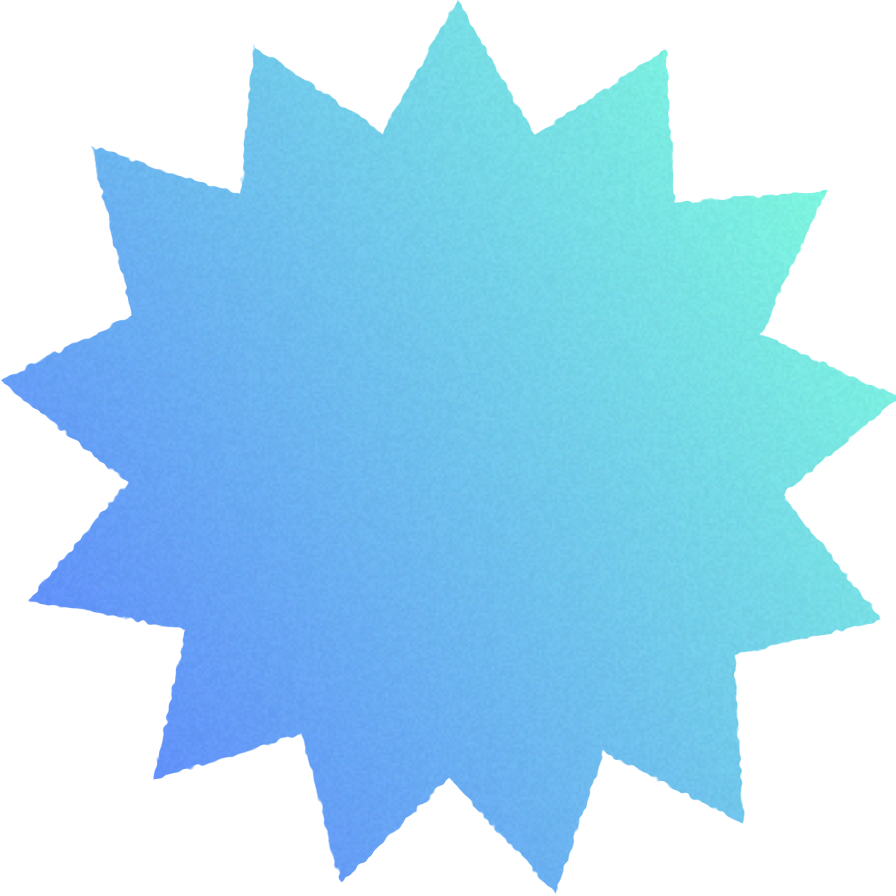
This background is drawn by a Shadertoy shader. Its source:

```glsl
// A spiky thirteen-pointed badge on white with a diagonal blue-to-aqua gradient.
// The outline is a polygon distance; smooth bumps bend its tips and notches so
// it looks hand cut. Value noise adds fine grain and a slightly ragged edge.

const float TAU = 6.2831853;
const int POINTS = 13;
const vec2 CENTER = vec2(0.5065, 0.4909);
const float TIP_RADIUS = 0.509;
const float NOTCH_RADIUS = 0.3695;
const float FIRST_ANGLE = 89.3;           // degrees, then clockwise

const vec3 PAPER = vec3(1.0);
const vec3 BLUE = vec3(0.38, 0.56, 0.98);
const vec3 AQUA = vec3(0.49, 0.96, 0.875);
const vec2 GRADIENT_DIR = vec2(0.83, 0.56);

const float GRAIN_CELLS = 340.0;
const float GRAIN_AMOUNT = 0.055;
const float EDGE_CELLS = 150.0;
const float EDGE_ROUGHNESS = 0.0045;

float hash(vec2 p) {
    vec3 q = fract(vec3(p.xyx) * 0.1031);
    q += dot(q, q.yzx + 33.33);
    return fract((q.x + q.y) * q.z);
}

float valueNoise(vec2 p) {
    vec2 cell = floor(p);
    vec2 f = fract(p);
    f = f * f * (3.0 - 2.0 * f);
    float low = mix(hash(cell), hash(cell + vec2(1.0, 0.0)), f.x);
    float high = mix(hash(cell + vec2(0.0, 1.0)), hash(cell + vec2(1.0)), f.x);
    return mix(low, high, f.y);
}

float bump(float s, float middle, float width) {
    float d = (s - middle) / width;
    return exp(-d * d);
}

// Even indices are tips, odd ones notches; s counts whole points clockwise.
vec2 starVertex(int index) {
    int k = index % (2 * POINTS);
    float s = 0.5 * float(k);
    float radius = (k % 2 == 0) ? TIP_RADIUS : NOTCH_RADIUS;
    radius += 0.006 * bump(s, 1.4, 0.5) - 0.008 * bump(s, 3.0, 0.3)
            + 0.0176 * bump(s, 4.75, 0.6) - 0.0169 * bump(s, 7.6, 1.7)
            + 0.0273 * bump(s, 10.75, 0.65);
    float bend = 1.6 * bump(s, 2.3, 1.6) - 2.7 * bump(s, 5.0, 0.3)
               - 1.9 * bump(s, 10.3, 2.2) - 3.5 * bump(s, 11.0, 0.3);
    float angle = radians(FIRST_ANGLE + bend) - TAU * s / float(POINTS);
    return radius * vec2(cos(angle), sin(angle));
}

// Signed distance to the star, negative inside.
float starDistance(vec2 p) {
    float nearest = 10.0;
    float side = 1.0;
    vec2 a = starVertex(0);
    for (int i = 1; i <= 2 * POINTS; i++) {
        vec2 b = starVertex(i);
        vec2 edge = b - a;
        vec2 w = p - a;
        vec2 offset = w - edge * clamp(dot(w, edge) / dot(edge, edge), 0.0, 1.0);
        nearest = min(nearest, dot(offset, offset));
        // Flip the sign at each crossing of a horizontal ray.
        if ((a.y > p.y) != (b.y > p.y)) {
            if (w.x < edge.x * w.y / edge.y) side = -side;
        }
        a = b;
    }
    return side * sqrt(nearest);
}

void mainImage(out vec4 fragColor, in vec2 fragCoord) {
    float size = min(iResolution.x, iResolution.y);
    vec2 uv = (fragCoord - 0.5 * iResolution.xy) / size + 0.5;
    vec2 p = uv - CENTER;

    // Diagonal gradient
    float blend = clamp(dot(p, GRADIENT_DIR) + 0.5, 0.0, 1.0);
    vec3 fill = mix(BLUE, AQUA, blend);

    // Fine grain, slightly different in each channel
    vec2 g = uv * GRAIN_CELLS + 20.0;
    vec3 tint = vec3(valueNoise(g + 411.0), valueNoise(g + 823.0), valueNoise(g + 1237.0));
    vec3 grain = mix(vec3(valueNoise(g)), tint, 0.4) - 0.5;
    fill += GRAIN_AMOUNT * grain;

    // Ragged, antialiased outline
    float d = starDistance(p);
    d += EDGE_ROUGHNESS * (valueNoise(uv * EDGE_CELLS + 57.0) - 0.5);
    float pixel = 1.0 / size;
    float coverage = 1.0 - smoothstep(-pixel, pixel, d);

    fragColor = vec4(mix(PAPER, fill, coverage), 1.0);
}
```
